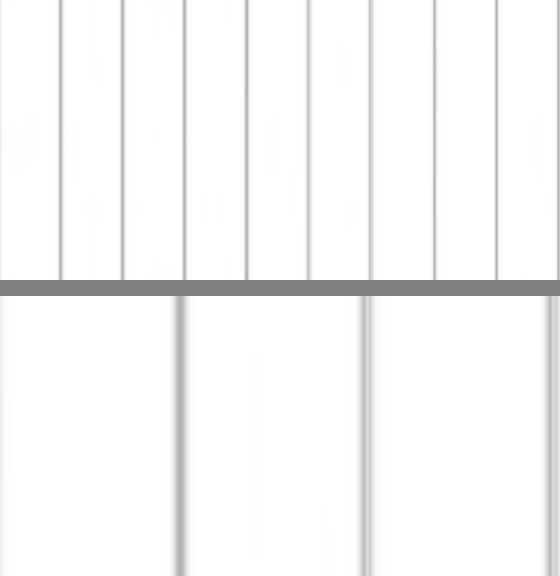
Top, the full canvas; bottom, a detail of the centre.
Reproduce this pattern procedurally as a Shadertoy shader.

```glsl
// White vertical boards parted by nine soft grey seams across the canvas.
// Each seam is a sum of Gaussian bands; its place, width and inner ridge
// vary in groups of three. Faint wrapped noise gives the boards slight wear.

const float BOARDS = 9.0;
const vec2 WEAR_CELLS = vec2(72.0, 4.0);

float hash(vec2 p) {
    vec3 q = fract(vec3(p.xyx) * 0.1031);
    q += dot(q, q.yzx + 33.33);
    return fract((q.x + q.y) * q.z);
}

// Value noise that wraps after the given whole number of cells
float tiledNoise(vec2 p, vec2 cells) {
    vec2 i = floor(p);
    vec2 f = smoothstep(0.0, 1.0, p - i);
    vec2 a = mod(i, cells);
    vec2 b = mod(i + 1.0, cells);
    return mix(mix(hash(a), hash(vec2(b.x, a.y)), f.x),
               mix(hash(vec2(a.x, b.y)), hash(b), f.x), f.y);
}

// Gaussian band, widened by the pixel footprint while keeping its area
float softBand(float dist, float width, float pixel) {
    float blurred = sqrt(width * width + 0.09 * pixel * pixel);
    float t = dist / blurred;
    return exp(-t * t) * width / blurred;
}

// Darkness of the seam nearest to x, measured in boards
float seamShade(float x, float pixel) {
    float nearest = floor(x + 0.5);
    float index = mod(nearest + BOARDS - 1.0, BOARDS);
    float stepInGroup = mod(index, 3.0);
    int group = int(index / 3.0);

    // Seams drift left within each group
    float offset = vec3(-0.027, -0.035, -0.016)[group] - 0.004 * stepInGroup;
    float width = vec3(0.030, 0.032, 0.024)[group];
    float dist = x - nearest - offset;

    // Core, pale shoulder on the right, and the ridge of double seams
    float core = 0.27 * softBand(dist, width, pixel);
    float shoulder = 0.035 * softBand(dist - 0.012, 0.055, pixel);
    float isDouble = group == 1 ? step(0.5, stepInGroup) : 0.0;
    float ridge = 0.15 * isDouble * softBand(dist - 0.006, 0.011, pixel);
    return core + shoulder - ridge;
}

// Barely visible vertical streaks
float wearShade(vec2 uv) {
    float streak = tiledNoise(uv * WEAR_CELLS, WEAR_CELLS);
    return 0.003 * smoothstep(0.65, 1.0, streak);
}

void mainImage(out vec4 fragColor, in vec2 fragCoord) {
    vec2 uv = fragCoord / iResolution.xy;
    float pixel = BOARDS / iResolution.x;
    float shade = seamShade(uv.x * BOARDS, pixel) + wearShade(uv);
    fragColor = vec4(vec3(1.0 - shade), 1.0);
}
```
